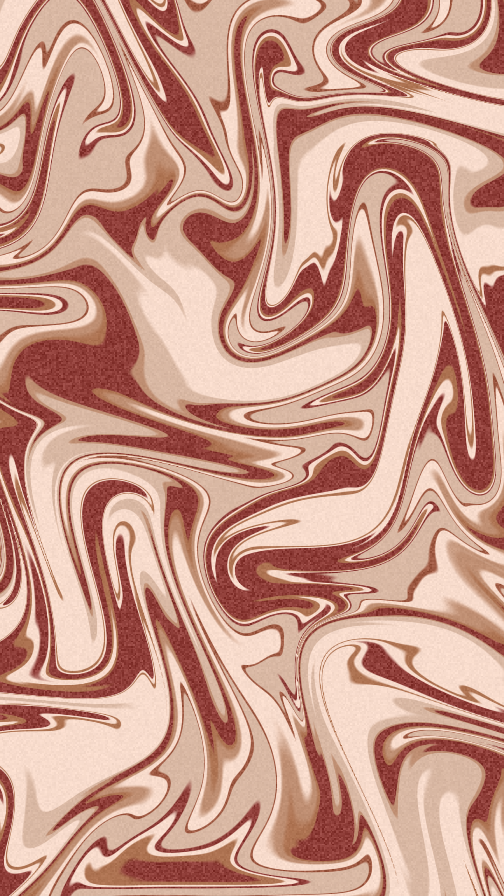
This texture is drawn by a Shadertoy shader. Its source:

```glsl
// Marbled paint: folded ribbons of wine, brown, beige and cream with fine grain.
// Alternating sine shears fold the plane like stirred liquid; a smooth field in
// the folded plane then selects colours from a cyclic list of uneven ribbons.

#define ZOOM 1.75         // size of the whole pattern, larger is finer
#define FOLD_FREQ 4.5     // frequency of the largest folds
#define FOLD_GAIN 1.35    // frequency growth from one fold to the next
#define FOLD_SHEAR 0.9    // strength of each shear
#define FOLD_STEPS 5
#define RIBBONS 0.95      // ribbon cycles per unit of the field
#define EDGE_BLUR 0.5     // edge smoothing, in pixel footprints
#define GRAIN_CELLS 288.0 // grain cells across the canvas
#define GRAIN_WINE 0.20
#define GRAIN_PALE 0.06

const vec3 PALETTE[6] = vec3[6](
    vec3(0.97, 0.86, 0.80),  // cream
    vec3(0.85, 0.72, 0.64),  // beige
    vec3(0.75, 0.56, 0.45),  // tan
    vec3(0.68, 0.45, 0.32),  // brown
    vec3(0.62, 0.35, 0.26),  // rust
    vec3(0.56, 0.24, 0.22)); // wine
const vec3 MEAN_COLOUR = vec3(0.78, 0.58, 0.50);

// Each ribbon: start within the cycle, palette index, edge softness
const int RIBBON_COUNT = 15;
const vec3 RIBBON[15] = vec3[15](
    vec3(0.100, 3, 0.004), vec3(0.118, 0, 0.004), vec3(0.138, 5, 0.004),
    vec3(0.270, 3, 0.005), vec3(0.300, 0, 0.004), vec3(0.325, 5, 0.004),
    vec3(0.350, 1, 0.006), vec3(0.480, 4, 0.004), vec3(0.500, 0, 0.004),
    vec3(0.580, 2, 0.020), vec3(0.640, 3, 0.015), vec3(0.670, 5, 0.004),
    vec3(0.790, 2, 0.004), vec3(0.815, 1, 0.006), vec3(0.920, 0, 0.012));

float hash(vec2 cell) {
    vec3 h = fract(vec3(cell.xyx) * 0.1031);
    h += dot(h, h.yzx + 33.33);
    return fract((h.x + h.y) * h.z);
}

// Two-tone wave, so that the folds do not repeat
float wave(float x, float phase) {
    return sin(x + phase) + 0.4 * sin(1.73 * x + 2.3 * phase);
}

// Area-preserving folds: shear along x, then y, then turn
vec2 foldPlane(vec2 p) {
    float freq = FOLD_FREQ;
    mat2 turn = mat2(0.76, 0.65, -0.65, 0.76);
    for (int i = 0; i < FOLD_STEPS; i++) {
        float phase = 1.7 + 2.4 * float(i);
        p = turn * p;
        p.x += FOLD_SHEAR * wave(freq * p.y, phase) / freq;
        p.y += FOLD_SHEAR * wave(freq * p.x, phase + 4.1) / freq;
        freq *= FOLD_GAIN;
    }
    return p;
}

float paintField(vec2 p) {
    vec2 q = foldPlane(p * ZOOM);
    float pools = 0.38 * sin(4.2 * q.x + 0.6) + 0.22 * sin(5.1 * q.y + 1.0);
    return RIBBONS * (pools + 0.25 * q.y + 0.12 * q.x) + 5.0;
}

vec3 ribbonColour(float field, float footprint) {
    float t = fract(field);
    vec3 colour = PALETTE[0];
    for (int i = 0; i < RIBBON_COUNT; i++) {
        vec3 r = RIBBON[i];
        float w = clamp(EDGE_BLUR * footprint, r.z, 0.06);
        colour = mix(colour, PALETTE[int(r.y)], smoothstep(r.x - w, r.x + w, t));
    }
    // Ribbons too thin to resolve melt into their average
    return mix(colour, MEAN_COLOUR, smoothstep(0.15, 0.5, footprint));
}

void mainImage(out vec4 fragColor, in vec2 fragCoord) {
    vec2 p = fragCoord / iResolution.x;
    float field = paintField(p);
    vec3 colour = ribbonColour(field, fwidth(field));

    // Grain, strongest in the wine paint
    vec2 cell = floor(p * GRAIN_CELLS);
    float grain = 0.5 * (hash(cell) + hash(cell + 71.0)) - 0.5;
    float wineness = 1.0 - smoothstep(0.28, 0.50, colour.g);
    colour += grain * mix(GRAIN_PALE, GRAIN_WINE, wineness);

    fragColor = vec4(clamp(colour, 0.0, 1.0), 1.0);
}
```
